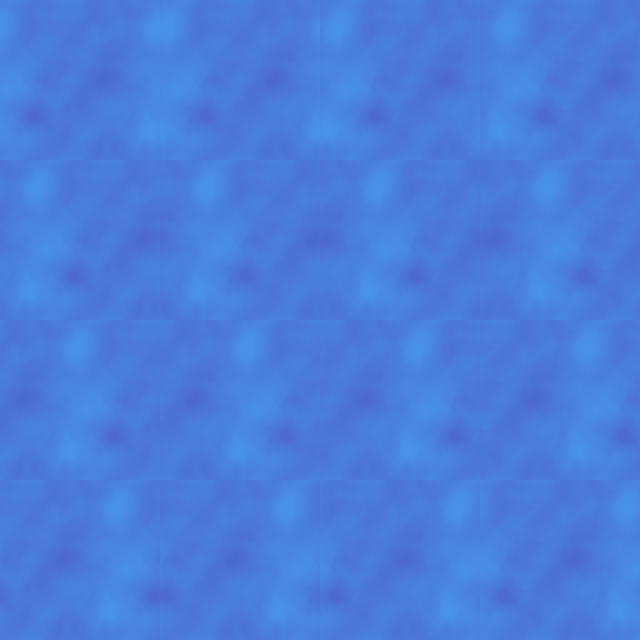
This texture is drawn by a WebGL 2 fragment shader. Its source:

```glsl
#version 300 es
precision highp float;

uniform vec2 u_resolution;
out vec4 fragColor;

const float TAU = 6.2831853;
const float TILES = 4.0;            // repeats across and down
const float DRIFT = 1.0 / 16.0;     // sideways slide from one tile to the next
const vec3 DEEP_BLUE = vec3(0.30, 0.395, 0.80);
const vec3 LIGHT_BLUE = vec3(0.285, 0.575, 0.915);
const float MID_TONE = 0.535;
const float BAND_GAIN = 0.19;       // broad light and dark bands
const float BAND_SWAY = 0.08;
const float PUFF_GAIN = 0.25;       // puffs along the bands
const float FOLD_GAIN = 0.07;       // narrower upright folds
const float RIPPLE_GAIN = 0.07;     // diagonal ripple
const float DETAIL_GAIN = 0.68;     // fine cloud noise
const float DETAIL_FALLOFF = 0.54;
const float DETAIL_CELLS = 6.0;
const int OCTAVES = 5;
const vec2 SPOT_CENTER = vec2(0.225, 0.735);
const vec2 SPOT_SIZE = vec2(0.095, 0.07);
const float SPOT_GAIN = 0.42;

float hash(vec2 p) {
    vec3 q = fract(vec3(p.xyx) * 0.1031);
    q += dot(q, q.yzx + 33.33);
    return fract((q.x + q.y) * q.z);
}

// Value noise that wraps after the given number of cells
float wrappedNoise(vec2 p, float cells) {
    vec2 cell = floor(p);
    vec2 f = fract(p);
    f = f * f * (3.0 - 2.0 * f);
    vec2 lo = mod(cell, cells) + cells * 3.0;
    vec2 hi = mod(cell + 1.0, cells) + cells * 3.0;
    float near = mix(hash(lo), hash(vec2(hi.x, lo.y)), f.x);
    float far = mix(hash(vec2(lo.x, hi.y)), hash(hi), f.x);
    return mix(near, far, f.y);
}

float cloudDetail(vec2 p) {
    float sum = 0.0;
    float gain = 0.5;
    float cells = DETAIL_CELLS;
    for (int i = 0; i < OCTAVES; i++) {
        sum += gain * (wrappedNoise(p * cells, cells) - 0.5);
        gain *= DETAIL_FALLOFF;
        cells *= 2.0;
    }
    return sum;
}

// Brightness of one cloud tile, periodic in x and y
float cloud(vec2 p) {
    float bandCenter = 0.01 + BAND_SWAY * cos(TAU * 2.0 * p.y);
    float puffs = 1.0 + PUFF_GAIN * (cos(TAU * (3.0 * p.y - 0.56)) - cos(TAU * p.y));
    float band = puffs * cos(TAU * (p.x - bandCenter));
    float fold = cos(TAU * (2.0 * p.x + 0.05));
    float ripple = cos(TAU * (3.0 * p.x + 2.0 * p.y - 0.36));
    vec2 away = (fract(p - SPOT_CENTER + 0.5) - 0.5) / SPOT_SIZE;
    float spot = exp(-dot(away, away));
    return MID_TONE + BAND_GAIN * band + FOLD_GAIN * fold + RIPPLE_GAIN * ripple
        + DETAIL_GAIN * cloudDetail(p) - SPOT_GAIN * spot;
}

// Tiles run left to right, top to bottom, each sliding a step further
float tiledCloud(vec2 uv) {
    vec2 grid = vec2(uv.x, 1.0 - uv.y) * TILES;
    vec2 tile = floor(grid);
    vec2 local = fract(grid);
    float slide = (tile.x + tile.y * TILES) * DRIFT;
    return cloud(vec2(fract(local.x - slide), local.y));
}

void main() {
    // Four samples per pixel soften the seams
    float tone = 0.0;
    for (int i = 0; i < 4; i++) {
        vec2 offset = vec2(i % 2, i / 2) * 0.5 - 0.25;
        tone += 0.25 * tiledCloud((gl_FragCoord.xy + offset) / u_resolution);
    }
    fragColor = vec4(mix(DEEP_BLUE, LIGHT_BLUE, clamp(tone, 0.0, 1.0)), 1.0);
}
```
